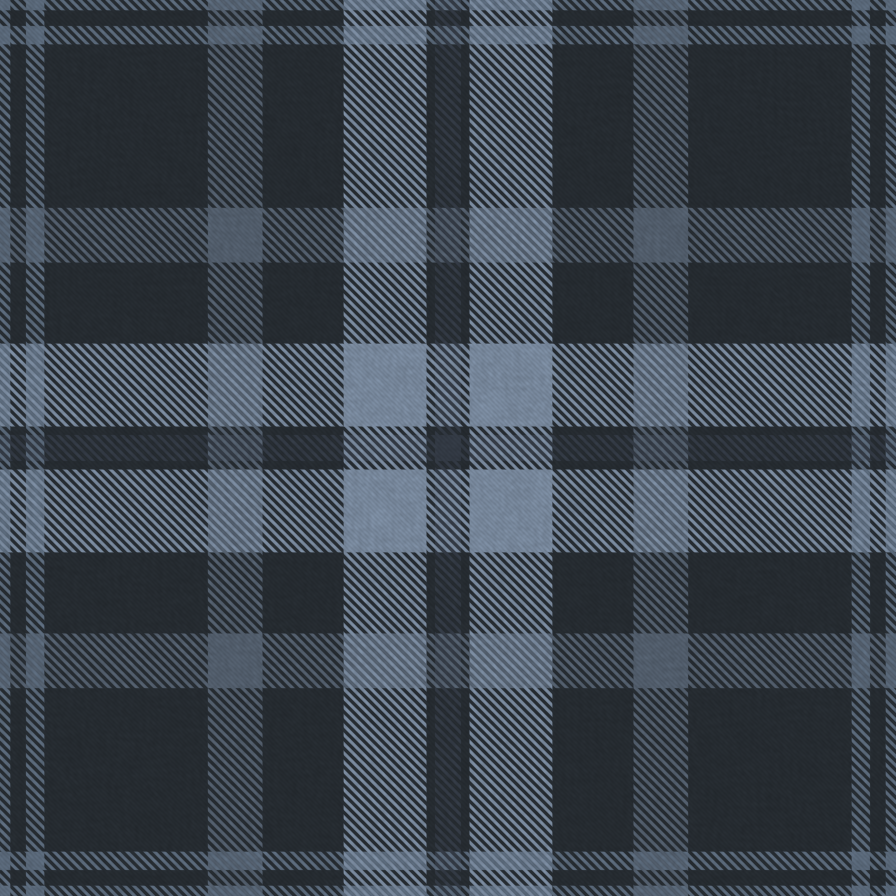
Write a three.js fragment shader that draws this pattern.

```glsl
// Slate and steel-blue tartan: one mirrored sett of stripes woven in a diagonal twill.
varying vec2 vUv;

const float TAU = 6.2831853;

// Yarn colours
const vec3 CHARCOAL = vec3(0.145, 0.167, 0.188);
const vec3 NAVY     = vec3(0.195, 0.222, 0.262);
const vec3 SLATE    = vec3(0.315, 0.360, 0.415);
const vec3 STEEL    = vec3(0.345, 0.402, 0.468);
const vec3 SKY      = vec3(0.460, 0.522, 0.600);

// Stripe limits, as distances from the middle of the sett
const vec2 CORE_BAND  = vec2(-1.0, 0.0145);
const vec2 WIDE_BAND  = vec2(0.0240, 0.1165);
const vec2 MID_BAND   = vec2(0.2070, 0.2680);
const vec2 THIN_BAND  = vec2(0.4505, 0.4710);
const vec2 OUTER_BAND = vec2(0.4885, 1.0);

const float SETTS       = 1.0;    // whole setts across and up
const float TWILL_LINES = 98.0;   // diagonal ribs across and up
const float TWILL_SOFT  = 0.65;   // softness of each rib edge
const float EDGE_SOFT   = 0.0009; // half width of a smoothed stripe edge
const float RIB_RELIEF  = 0.035;  // shading across each rib
const float YARN_WEAR   = 0.09;   // tone variation along the yarns
const float GRAIN       = 0.06;   // fine fibre grain
const vec2  YARN_CELLS  = vec2(160.0, 32.0);
const vec2  GRAIN_CELLS = vec2(220.0);

// Pseudo-random unit gradient at a lattice point
vec2 hashGradient(vec2 cell) {
  float angle = TAU * fract(sin(dot(cell, vec2(127.1, 311.7))) * 43758.5);
  return vec2(cos(angle), sin(angle));
}

float cornerValue(vec2 cell, vec2 offset, vec2 corner, vec2 period) {
  return dot(hashGradient(mod(cell + corner, period)), offset - corner);
}

// Gradient noise that wraps after a whole number of cells
float wrappedNoise(vec2 uv, vec2 period) {
  vec2 p = uv * period;
  vec2 cell = floor(p);
  vec2 f = p - cell;
  vec2 s = f * f * f * (f * (f * 6.0 - 15.0) + 10.0);
  float low  = mix(cornerValue(cell, f, vec2(0.0, 0.0), period),
                   cornerValue(cell, f, vec2(1.0, 0.0), period), s.x);
  float high = mix(cornerValue(cell, f, vec2(0.0, 1.0), period),
                   cornerValue(cell, f, vec2(1.0, 1.0), period), s.x);
  return mix(low, high, s.y);
}

// Smoothed coverage of a stripe between two distances
float band(float d, vec2 limits) {
  return smoothstep(limits.x - EDGE_SOFT, limits.x + EDGE_SOFT, d)
       - smoothstep(limits.y - EDGE_SOFT, limits.y + EDGE_SOFT, d);
}

// Yarn colour at a position along one axis of the mirrored sett
vec3 settColour(float t) {
  float d = abs(fract(t * SETTS) - 0.5);
  vec3 colour = CHARCOAL;
  colour = mix(colour, NAVY, band(d, CORE_BAND));
  colour = mix(colour, SKY, band(d, WIDE_BAND));
  colour = mix(colour, SLATE, band(d, MID_BAND));
  colour = mix(colour, STEEL, band(d, THIN_BAND) + band(d, OUTER_BAND));
  return colour;
}

void main() {
  // Upright and level yarns, each with its own streaks
  vec3 warp = settColour(vUv.x) * (1.0 + YARN_WEAR * wrappedNoise(vUv, YARN_CELLS));
  vec3 weft = settColour(vUv.y) * (1.0 + YARN_WEAR * wrappedNoise(vUv.yx, YARN_CELLS));

  // Twill ribs fall from upper left to lower right
  float phase = TAU * TWILL_LINES * (vUv.x + vUv.y);
  float warpOnTop = smoothstep(-TWILL_SOFT, TWILL_SOFT, sin(phase));
  vec3 cloth = mix(weft, warp, warpOnTop);

  // Rounded ribs and fibre grain
  cloth *= 1.0 - RIB_RELIEF * cos(2.0 * phase);
  cloth *= 1.0 + GRAIN * wrappedNoise(vUv, GRAIN_CELLS);

  gl_FragColor = vec4(cloth, 1.0);
}
```
